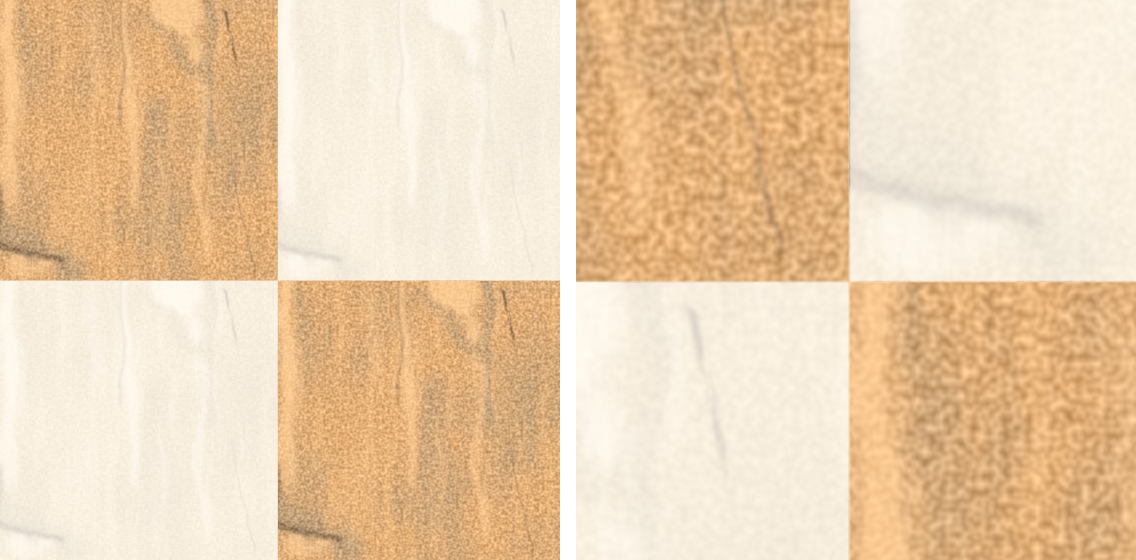
Left: the whole. Right: its middle third, enlarged.
This texture is drawn by a three.js fragment shader. Its source:

```glsl
// Two-by-two checker of veined sandstone tiles, tan and cream.
varying vec2 vUv;

const vec2 SPLIT = vec2(0.496, 0.499);   // where the four tiles meet
const float EDGE_SOFT = 0.0012;
const float GRAIN_SCALE = 105.0;         // grains across one tile
const float TAN_GRAIN = 0.17;
const float CREAM_GRAIN = 0.030;

const vec3 TAN_BASE = vec3(0.890, 0.685, 0.465);
const vec3 TAN_LIGHT = vec3(0.980, 0.790, 0.575);
const vec3 TAN_GREY = vec3(0.765, 0.635, 0.480);
const vec3 TAN_CRACK = vec3(0.440, 0.350, 0.265);
const vec3 CREAM_BASE = vec3(0.978, 0.940, 0.873);
const vec3 CREAM_LIGHT = vec3(0.998, 0.973, 0.930);
const vec3 CREAM_GREY = vec3(0.948, 0.915, 0.855);
const vec3 CREAM_CRACK = vec3(0.840, 0.810, 0.770);

vec2 hashGradient(vec2 cell) {
  vec3 h = fract(cell.xyx * vec3(0.1031, 0.1030, 0.0973));
  h += dot(h, h.yzx + 33.33);
  float angle = 6.2832 * fract((h.x + h.y) * h.z);
  return vec2(cos(angle), sin(angle));
}

float gradientNoise(vec2 p) {
  vec2 i = floor(p), f = p - i;
  vec2 u = f * f * f * (f * (f * 6.0 - 15.0) + 10.0);
  vec2 e = vec2(1.0, 0.0);
  float low = mix(dot(hashGradient(i), f), dot(hashGradient(i + e.xy), f - e.xy), u.x);
  float high = mix(dot(hashGradient(i + e.yx), f - e.yx), dot(hashGradient(i + e.xx), f - e.xx), u.x);
  return mix(low, high, u.y);
}

float fbm(vec2 p) {
  float sum = 0.0, gain = 1.0;
  for (int i = 0; i < 4; i++) {
    sum += gain * gradientNoise(p);
    p = p * 2.03 + 17.3;
    gain *= 0.55;
  }
  return sum;
}

float bell(float d, float width) { return exp(-d * d / (width * width)); }

float span(float y, float low, float high) {
  return smoothstep(low - 0.05, low + 0.05, y) * (1.0 - smoothstep(high - 0.05, high + 0.05, y));
}

float blob(vec2 p, vec2 center, vec2 radius) {
  vec2 d = (p - center) / radius;
  return 1.0 - smoothstep(0.55, 1.15, length(d));
}

float segment(vec2 p, vec2 a, vec2 b) {
  vec2 ab = b - a;
  return length(p - a - ab * clamp(dot(p - a, ab) / dot(ab, ab), 0.0, 1.0));
}

// Stone layers: x = pale veins, y = grey stain, z = dark cracks
vec3 stoneLayers(vec2 p) {
  vec2 warp = vec2(fbm(p * vec2(5.0, 4.0)), fbm(p * 5.0 + 40.0));
  vec2 q = p + warp * vec2(0.022, 0.035);
  float streaks = fbm(q * vec2(16.0, 2.2) + 9.0);
  float fineVeins = fbm(q * vec2(48.0, 4.0) + 61.0);
  float clouds = fbm(p * vec2(4.5, 3.0) + 23.0);

  // Pale upright veins and the patch at the top
  float pale = 0.8 * bell(q.x - 0.035, 0.035) * span(q.y, 0.24, 1.2);
  pale += 0.75 * bell(q.x - 0.465 - 0.05 * (0.6 - q.y), 0.018) * span(q.y, 0.25, 1.1);
  pale += 0.4 * bell(q.x - 0.34, 0.025) * span(q.y, 0.28, 0.95);
  pale += 0.6 * bell(q.x - 0.715 - 0.025 * sin(q.y * 13.0), 0.018) * span(q.y, 0.05, 0.72);
  pale += 1.1 * blob(q, vec2(0.63, 0.97), vec2(0.10, 0.09));
  pale += 0.9 * bell(segment(q, vec2(0.65, 0.90), vec2(0.71, 0.81)), 0.025);
  pale += 0.7 * blob(q, vec2(0.11, 0.06), vec2(0.09, 0.05));
  pale += 0.55 * streaks + 0.3 * fineVeins;

  // Grey stains beside the veins and in the lower left corner
  float grey = 0.65 * bell(q.x - 0.54 - 0.10 * (0.5 - q.y), 0.055) * span(q.y, 0.12, 0.65);
  grey += 0.7 * bell(segment(q, vec2(0.52, 0.95), vec2(0.69, 0.76)), 0.035);
  grey += 0.75 * bell(q.x - 0.75, 0.025) * span(q.y, 0.48, 1.2);
  grey += 0.4 * bell(q.x - 0.085, 0.025) * span(q.y, 0.55, 1.2);
  grey += 0.35 * bell(q.x - 0.90, 0.10) * span(q.y, 0.30, 1.2);
  grey += 0.9 * bell(segment(q, vec2(0.0, 0.17), vec2(0.24, 0.05)), 0.055);
  grey += 0.4 * bell(q.x - 0.64, 0.06) * span(q.y, -0.1, 0.3);
  grey += 0.1 + 0.55 * clouds - 0.35 * streaks;

  // Thin cracks
  float crackLine = segment(q, vec2(0.80, 0.96), vec2(0.84, 0.77));
  crackLine = min(crackLine, segment(q, vec2(0.84, 0.77), vec2(0.89, 0.65)));
  float crack = 0.75 * bell(crackLine, 0.007) * smoothstep(-0.35, 0.25, streaks + 0.4 * (0.9 - p.y));
  crack += 0.6 * bell(segment(q, vec2(0.0, 0.13), vec2(0.22, 0.07)), 0.012);
  crack += 0.45 * bell(q.x, 0.015) * span(q.y, 0.16, 0.34);
  crack += 0.25 * bell(segment(q, vec2(0.82, 0.42), vec2(0.92, 0.05)), 0.005);
  crack += 0.25 * bell(q.x - 0.435, 0.006) * span(q.y, 0.55, 1.0);
  return clamp(vec3(pale, grey, crack), 0.0, 1.0);
}

vec3 paint(vec3 layers, vec3 base, vec3 light, vec3 grey, vec3 crack) {
  vec3 color = mix(base, grey, layers.y);
  color = mix(color, light, layers.x);
  return mix(color, crack, layers.z);
}

void main() {
  vec2 tile = step(SPLIT, vUv);
  vec2 p = (vUv - tile * SPLIT) / 0.5;
  vec3 layers = stoneLayers(p);

  // Fine sandy grain, softer on pale veins
  float grain = gradientNoise(p * GRAIN_SCALE) + 0.6 * gradientNoise(p * GRAIN_SCALE * 0.53 + 7.0);
  grain *= 1.0 - 0.65 * layers.x;

  vec3 tanStone = paint(layers, TAN_BASE, TAN_LIGHT, TAN_GREY, TAN_CRACK) + grain * TAN_GRAIN;
  vec3 creamStone = paint(layers, CREAM_BASE, CREAM_LIGHT, CREAM_GREY, CREAM_CRACK) + grain * CREAM_GRAIN;

  // Checker: cream at lower left and upper right
  vec2 side = smoothstep(SPLIT - EDGE_SOFT, SPLIT + EDGE_SOFT, vUv);
  float tanMask = side.x + side.y - 2.0 * side.x * side.y;
  gl_FragColor = vec4(mix(creamStone, tanStone, tanMask), 1.0);
}
```
